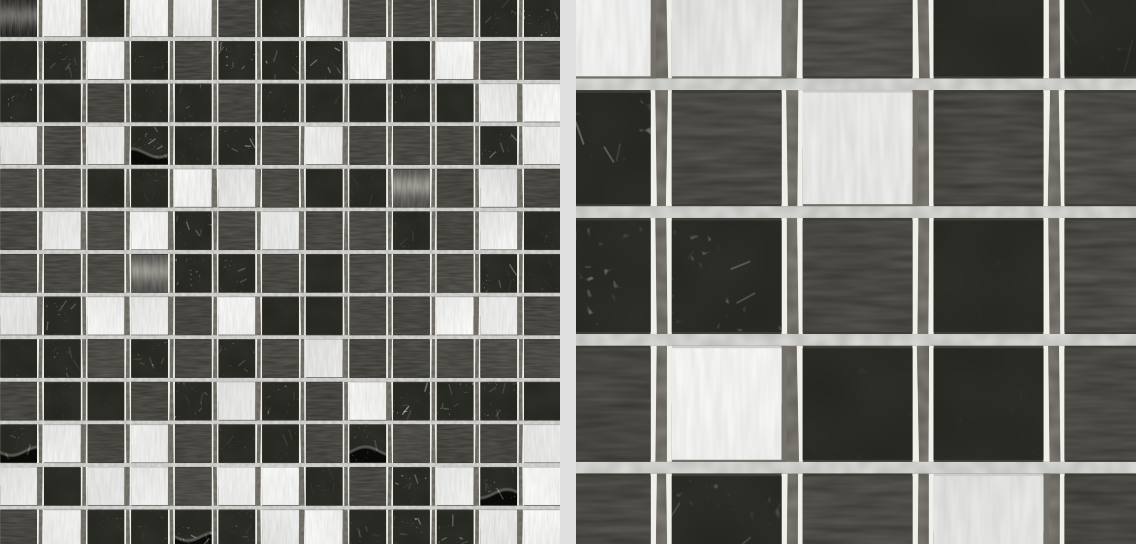
Left, the full canvas; right, a detail of the centre.
Reproduce this pattern procedurally as a Shadertoy shader.

```glsl
// Mosaic of small square metal tiles: polished black, brushed dark and brushed silver.

const vec2 GRID = vec2(12.83, 12.77);        // cells across and down the canvas
const vec2 GRID_SHIFT = vec2(0.072, 0.084);  // part of the first cell cut off
const vec2 RIM_LO = vec2(0.043, 0.046);      // outer tile border within a cell
const vec2 RIM_HI = vec2(0.960, 0.954);
const vec2 FACE_LO = vec2(0.080, 0.066);     // flat face inside the bevel
const vec2 FACE_HI = vec2(0.918, 0.938);
const float RIM_SKEW = 0.020;                // uneven taper of the bevels

const float SILVER_TOP = 0.16;               // share of silver tiles at the top
const float SILVER_BOTTOM = 0.38;            // and at the bottom
const float STEEL_SHARE = 0.03;
const float BRUSHED_SHARE = 0.33;

const vec3 POLISHED = vec3(0.165, 0.165, 0.145);
const vec3 BRUSHED = vec3(0.285, 0.280, 0.260);
const vec3 STEEL = vec3(0.47, 0.46, 0.44);
const vec3 SILVER = vec3(0.915, 0.915, 0.912);
const vec3 GLINT = vec3(0.94, 0.94, 0.92);
const vec3 SHADE = vec3(0.45, 0.44, 0.41);
const vec3 GROUT_DARK = vec3(0.44, 0.43, 0.40);
const vec3 GROUT_PALE = vec3(0.80, 0.80, 0.79);

const int KIND_SILVER = 0, KIND_STEEL = 1, KIND_BRUSHED = 2, KIND_POLISHED = 3;
const int SCRATCHES = 4;

float hash(vec2 p) {
    vec3 q = fract(p.xyx * 0.1031);
    q += dot(q, q.yzx + 33.33);
    return fract((q.x + q.y) * q.z);
}

vec2 hash2(vec2 p) {
    return vec2(hash(p), hash(p + 71.7));
}

float cornerSlope(vec2 corner, vec2 offset) {
    float a = 6.2832 * hash(corner);
    return dot(vec2(cos(a), sin(a)), offset);
}

// Gradient noise, roughly -0.7 to 0.7
float noise(vec2 p) {
    vec2 i = floor(p), f = p - i;
    vec2 u = f * f * f * (f * (f * 6.0 - 15.0) + 10.0);
    vec2 e = vec2(1.0, 0.0);
    return mix(mix(cornerSlope(i, f), cornerSlope(i + e.xy, f - e.xy), u.x),
               mix(cornerSlope(i + e.yx, f - e.yx), cornerSlope(i + e.xx, f - e.xx), u.x), u.y);
}

float span(float x, float lo, float hi, float aa) {
    return smoothstep(lo - aa, lo + aa, x) * (1.0 - smoothstep(hi - aa, hi + aa, x));
}

float segmentDistance(vec2 p, vec2 a, vec2 b) {
    vec2 ab = b - a;
    return length(p - a - ab * clamp(dot(p - a, ab) / dot(ab, ab), 0.0, 1.0));
}

// Brush marks running along the first axis
float grain(vec2 p) {
    return noise(p * vec2(2.0, 17.0)) + 0.6 * noise(p * vec2(4.0, 31.0) + 9.0);
}

int tileKind(vec2 id) {
    float pick = hash(id + 13.0);
    float silver = mix(SILVER_TOP, SILVER_BOTTOM, id.y / GRID.y);
    if (pick < silver) return KIND_SILVER;
    if (pick < silver + STEEL_SHARE) return KIND_STEEL;
    return pick < silver + STEEL_SHARE + BRUSHED_SHARE ? KIND_BRUSHED : KIND_POLISHED;
}

// Scratches, specks and a rare dark reflection on a polished face
vec3 polishedFace(vec2 f, vec2 id, vec2 seed, float aa) {
    vec3 col = POLISHED + 0.025 * noise(f * 2.0 + seed);
    float curve = 0.72 + 0.10 * sin(f.x * 5.0 + seed.x);
    float reflective = step(0.93, hash(id + 5.0));
    col *= 1.0 - 0.75 * reflective * smoothstep(curve - 0.02, curve + 0.02, f.y);
    col += 0.18 * reflective * smoothstep(0.06, 0.0, abs(f.y - curve + 0.05));

    float wear = hash(id + 31.0);
    for (int i = 0; i < SCRATCHES; i++) {
        vec2 key = id * 7.0 + float(i) * 19.0;
        vec2 start = 0.12 + 0.76 * hash2(key);
        vec2 reach = (hash2(key + 3.0) - 0.5) * vec2(0.3, 0.5);
        float line = 1.0 - smoothstep(0.003, 0.003 + aa, segmentDistance(f, start, start + reach));
        col += 0.38 * wear * wear * hash(key + 8.0) * line;
    }
    float patchy = smoothstep(0.0, 0.4, noise(f * 3.0 + seed));
    return col + 0.35 * wear * patchy * smoothstep(0.28, 0.55, noise(f * 15.0 + seed));
}

vec3 tileFace(int kind, vec2 f, vec2 id, float aa) {
    vec2 seed = hash2(id) * 90.0 + 10.0;
    float tone = hash(id + 47.0) - 0.5;
    float tilt = dot(f - 0.5, hash2(id + 23.0) - 0.5);
    if (kind == KIND_POLISHED) return polishedFace(f, id, seed, aa);
    if (kind == KIND_BRUSHED)
        return BRUSHED + 0.03 * tone + 0.04 * tilt + 0.065 * grain(f + seed);
    float marks = grain(f.yx + seed);
    if (kind == KIND_SILVER) return SILVER + 0.07 * tone + 0.10 * tilt + 0.045 * marks;
    float sheen = exp(-16.0 * (f.y - 0.45) * (f.y - 0.45));
    return STEEL * (0.6 + 0.55 * sheen + 0.5 * tone) + 0.08 * marks;
}

void mainImage(out vec4 fragColor, in vec2 fragCoord) {
    vec2 uv = fragCoord / iResolution.xy;
    vec2 p = vec2(uv.x, 1.0 - uv.y) * GRID + GRID_SHIFT;
    vec2 id = floor(p), f = p - id;
    vec2 aa = 0.6 * GRID / iResolution.xy;
    int kind = tileKind(id);

    // Pale joints run across, darker ones run down
    float across = 1.0 - span(f.y, RIM_LO.y, RIM_HI.y, aa.y);
    vec3 col = mix(GROUT_DARK, GROUT_PALE, across) + 0.09 * noise(p * 9.0);

    // Bevel: bright flanks on dark tiles, shaded right and lower edges on silver
    bool silver = kind == KIND_SILVER;
    vec2 skew = RIM_SKEW * (hash2(id + 61.0) - 0.5) * (f.y - 0.5) * 2.0;
    float side = 1.0 - span(f.x, FACE_LO.x, FACE_HI.x, aa.x);
    vec3 flank = silver && f.x > 0.5 ? SHADE : GLINT;
    vec3 lip = silver ? (f.y > 0.5 ? SHADE : GROUT_PALE) : BRUSHED * 0.85;
    float rim = span(f.x, RIM_LO.x + skew.x, RIM_HI.x + skew.y, aa.x) * (1.0 - across);
    col = mix(col, mix(lip, flank, side), rim);

    float face = (1.0 - side) * span(f.y, FACE_LO.y, FACE_HI.y, aa.y);
    col = mix(col, tileFace(kind, f, id, 2.0 * aa.x), face);
    fragColor = vec4(clamp(col, 0.0, 1.0), 1.0);
}
```
